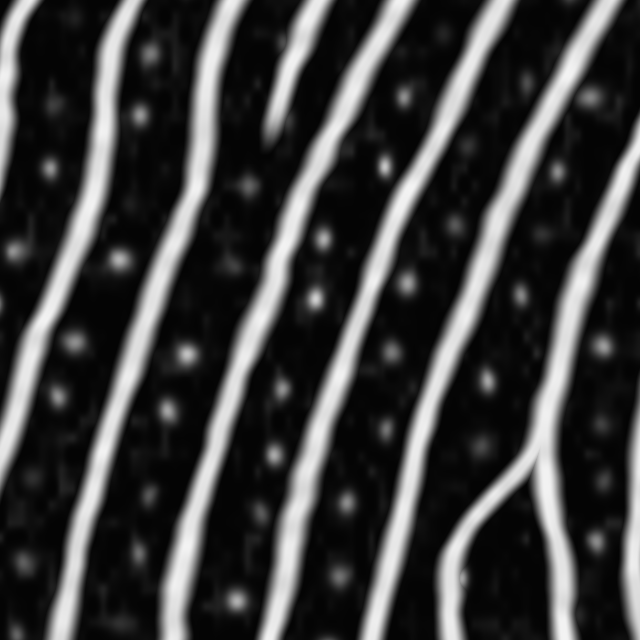
Give the GLSL for this pattern, as a WebGL 2 fragment shader.

```glsl
#version 300 es
precision highp float;
// Pale slanted skin-like ridges on black, with one ridge end, one fork and soft pores between.

#define SPACING 0.159      // distance between ridges
#define HALF_WIDTH 0.0165  // ridge half width at half brightness
#define WOBBLE 0.012       // sideways wander of a ridge
#define RIDGE_LIGHT 0.91
#define GROUND_LIGHT 0.015
#define GRAIN_LIGHT 0.16
#define PORE_LIGHT 0.68
#define PORE_RADIUS 0.0175
#define PORE_ROWS 9.0      // pores along each valley
#define END_DEPTH 0.235    // where the short ridge stops

uniform vec2 u_resolution;
out vec4 fragColor;

float hash(vec2 p) {
    return fract(sin(dot(p, vec2(127.1, 311.7))) * 43758.5453);
}

float noise(vec2 p) {
    vec2 cell = floor(p), f = fract(p);
    f = f * f * (3.0 - 2.0 * f);
    return mix(mix(hash(cell), hash(cell + vec2(1, 0)), f.x),
               mix(hash(cell + vec2(0, 1)), hash(cell + vec2(1, 1)), f.x), f.y);
}

// Horizontal position of ridge n at a depth measured down from the top edge.
float ridgeX(float n, float depth) {
    float x = 0.788 - 0.547 * depth + 0.182 * depth * depth + (n - 4.0) * SPACING;
    // Ridges on the left part to make room for the short one.
    float opening = 0.014 + 0.091 * (1.0 - smoothstep(0.0, 0.34, depth));
    x -= clamp(3.0 - n, 0.0, 1.0) * opening;
    // Ridges on the right straighten towards the bottom.
    return x + clamp(n - 5.0, 0.0, 1.0) * 0.104 * depth * depth * depth;
}

// Brightness of ridge n; fork is its sideways shift below the junction.
float ridge(vec2 p, float n, float fork, float taper) {
    float x = ridgeX(n, p.y);
    float slope = (ridgeX(n, p.y + 0.01) - x) / 0.01;
    x += fork * smoothstep(0.66, 0.9, p.y);
    float seed = n * 17.3;
    x += WOBBLE * (noise(vec2(p.y * 9.0, seed)) - 0.5);
    x += 0.5 * WOBBLE * (noise(vec2(p.y * 27.0, seed + 5.0)) - 0.5);
    float width = HALF_WIDTH * (0.72 + 0.36 * noise(vec2(p.y * 6.0, seed + 9.0))
                                     + 0.24 * noise(vec2(p.y * 24.0, seed + 13.0)));
    width *= mix(0.55, 1.0, taper);
    float d = abs(p.x - x) / sqrt(1.0 + slope * slope);
    return taper * (1.0 - smoothstep(0.2 * width, 1.8 * width, d));
}

// One soft pore per row in the valley to the right of ridge n.
float pore(vec2 p, float n) {
    float shift = hash(vec2(n, 3.0));
    float row = floor(p.y * PORE_ROWS + shift);
    vec2 id = vec2(n + 2.0, row + 5.0);
    float depth = (row + mix(0.28, 0.72, hash(id)) - shift) / PORE_ROWS;
    float x = ridgeX(n + 0.5, depth) + 0.05 * (hash(id + 31.0) - 0.5);
    vec2 d = (p - vec2(x, depth)) / PORE_RADIUS;
    d.x *= mix(0.85, 1.6, hash(id + 47.0));
    return mix(0.12, 1.0, hash(id + 63.0)) * exp(-dot(d, d));
}

void main() {
    vec2 uv = gl_FragCoord.xy / u_resolution;
    vec2 p = vec2(uv.x, 1.0 - uv.y);

    // Ridges and pores
    float ridges = 0.0, pores = 0.0;
    for (int i = -1; i < 8; i++) {
        float n = float(i);
        ridges = max(ridges, ridge(p, n, i == 6 ? 0.039 : 0.0, 1.0));
        pores = max(pores, pore(p, n));
    }

    // Left arm of the fork, then the short ridge
    ridges = max(ridges, ridge(p, 6.0, -0.137, 1.0));
    float taper = 1.0 - smoothstep(END_DEPTH - 0.07, END_DEPTH + 0.015, p.y);
    ridges = max(ridges, ridge(p, 2.5, 0.0, taper));

    // Faint upright mottling on the ground, uneven light on the ridges
    float mottle = noise(p * vec2(62.0, 38.0));
    float ground = GROUND_LIGHT + GRAIN_LIGHT * mottle * mottle * mottle * noise(p * 23.0 + 7.0);
    float sheen = RIDGE_LIGHT * (0.92 + 0.13 * noise(p * 34.0 + 11.0));
    float light = max(ground + PORE_LIGHT * pores * (0.8 + 0.4 * mottle), sheen * ridges);

    fragColor = vec4(vec3(min(light, 1.0)), 1.0);
}
```
